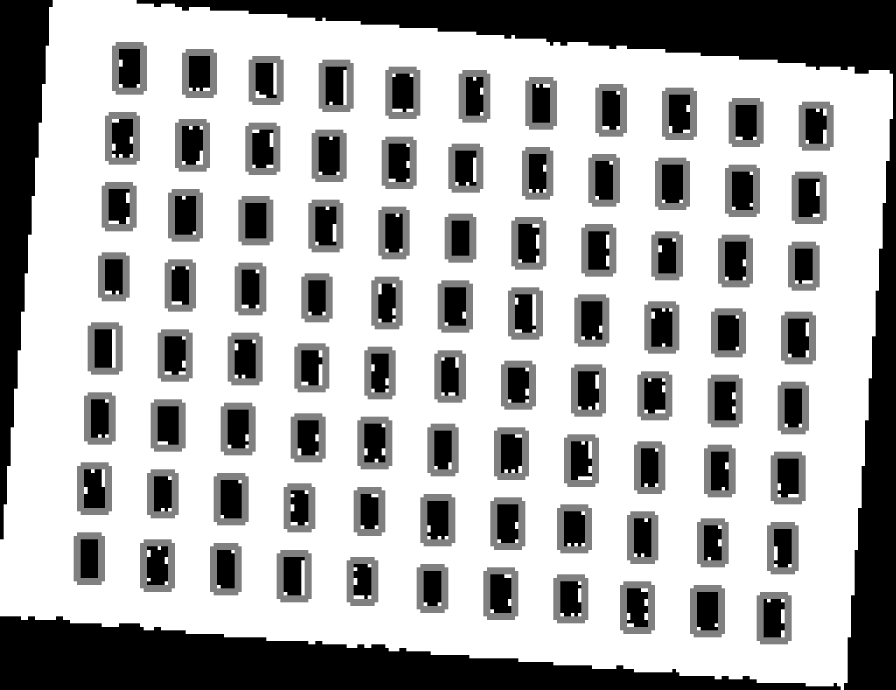
Write a Shadertoy shader that draws this pattern.

```glsl
const float GRAINS = 197.0;                // grains per canvas height
const vec2 COUNT = vec2(11.0, 8.0);        // frames across and up
const vec2 ORIGIN = vec2(25.4, 37.4);      // centre of the lower left frame, in grains
const vec2 COL_STEP = vec2(19.6, -1.7);
const vec2 ROW_STEP = vec2(1.67, 20.04);
const vec2 MIN_SIZE = vec2(9.0, 14.0);     // smallest frame, in grains
const float LARGE_SHARE = 0.65;            // share of frames one grain larger
const float BORDER = 2.0;

// Sheet edges as (offset in grains, slope)
const vec2 LEFT_EDGE = vec2(-3.4, 0.0917);
const vec2 RIGHT_EDGE = vec2(241.3, 0.0808);
const vec2 TOP_EDGE = vec2(200.1, -0.0928);
const vec2 BOTTOM_EDGE = vec2(21.0, -0.0857);
const float NIBBLE_CHANCE = 0.12;

const float WHITE = 1.0;
const float GREY = 0.5;
const float BLACK = 0.0;
const int SAMPLES = 3;                     // antialiasing samples per axis

float hash(vec2 p) {
    return fract(sin(dot(p, vec2(127.1, 311.7))) * 43758.5453);
}

float along(vec2 edge, float t) {
    return edge.x + edge.y * t;
}

// White sheet with lightly nibbled upper and lower edges
float sheet(vec2 grain) {
    vec2 c = grain + 0.5;
    float run = floor(grain.x / 2.0);
    float nibbleTop = step(hash(vec2(run, 3.0)), NIBBLE_CHANCE);
    float nibbleBottom = step(hash(vec2(run, 8.0)), NIBBLE_CHANCE);
    bool inside = c.x > along(LEFT_EDGE, c.y) && c.x < along(RIGHT_EDGE, c.y)
               && c.y < along(TOP_EDGE, c.x) - nibbleTop
               && c.y > along(BOTTOM_EDGE, c.x) + nibbleBottom;
    return inside ? WHITE : BLACK;
}

// Chance of a white fleck on the inner rim, heaviest at the right and bottom
float fleckChance(vec2 q, vec2 size, vec2 id) {
    vec2 low = q - BORDER;
    vec2 high = size - 1.0 - BORDER - q;
    float wear = hash(id + 41.0);
    float chance = 0.0;
    if (low.x < 0.5) chance = 0.05;
    if (high.y < 0.5) chance = 0.06;
    if (high.x < 0.5) chance = size.x > MIN_SIZE.x ? mix(0.1, 0.85, wear * wear) : 0.08;
    if (low.y < 0.5) chance = min(low.x, high.x) < 0.5 ? 0.65 : 0.2;
    if (high.x < 0.5 && high.y < 0.5) chance = 0.5;
    return chance;
}

float paint(vec2 grain) {
    // Nearest lattice point
    mat2 lattice = mat2(COL_STEP, ROW_STEP);
    vec2 id = floor(inverse(lattice) * (grain + 0.5 - ORIGIN) + 0.5);
    id = clamp(id, vec2(0.0), COUNT - 1.0);

    // Grain position within the upright frame
    vec2 large = step(vec2(hash(id + 11.0), hash(id + 23.0)), vec2(LARGE_SHARE));
    vec2 size = MIN_SIZE + large;
    vec2 corner = floor(ORIGIN + lattice * id - 0.5 * size + 0.5);
    vec2 q = grain - corner;
    vec2 inset = min(q, size - 1.0 - q);
    float ring = min(inset.x, inset.y);

    // Outside, including the clipped corner grains
    if (ring < -0.5 || inset.x + inset.y < 0.5) return sheet(grain);
    if (ring < BORDER - 0.5) return GREY;

    // Dark core with short runs of flecks down the sides
    bool onSide = inset.x < BORDER + 0.5 && inset.y > BORDER + 0.5;
    vec2 key = onSide ? vec2(q.x, floor(q.y / 2.0) + 50.0) : q;
    float roll = hash(key + id * vec2(17.0, 29.0));
    return roll < fleckChance(q, size, id) ? WHITE : BLACK;
}

void mainImage(out vec4 fragColor, in vec2 fragCoord) {
    float shade = 0.0;
    for (int j = 0; j < SAMPLES; j++) {
        for (int i = 0; i < SAMPLES; i++) {
            vec2 offset = (vec2(i, j) + 0.5) / float(SAMPLES) - 0.5;
            vec2 p = (fragCoord + offset) / iResolution.y;
            shade += paint(floor(p * GRAINS));
        }
    }
    fragColor = vec4(vec3(shade / float(SAMPLES * SAMPLES)), 1.0);
}
```
